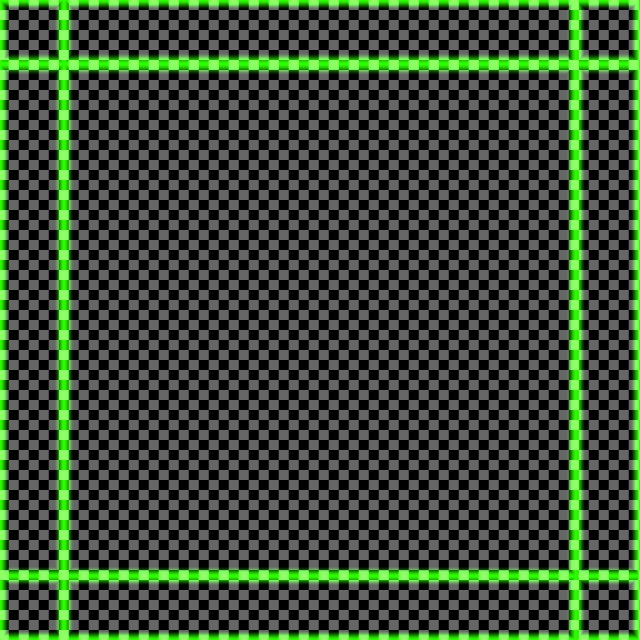
Give the GLSL for this pattern, as a Shadertoy shader.

```glsl
#define CELLS 64.0
#define CELL_SHIFT vec2(0.125, 0.0)
#define CELL_GREY 0.4
#define GLOW_COLOR vec3(0.17, 1.0, 0.0)
#define GLOW_WIDTH 0.0155
#define TOP_WIDTH 0.018
#define INSET 0.1

// Antialiased square wave: +1 in even cells, -1 in odd cells
vec2 squareWave(vec2 p, vec2 halfPixel) {
    vec2 signedDist = abs(mod(p - 0.5, 2.0) - 1.0) - 0.5;
    return clamp(signedDist / halfPixel, -1.0, 1.0);
}

// Soft band, brightest at zero distance
float glow(float dist, float width) {
    return 1.0 - smoothstep(0.0, width, abs(dist));
}

void mainImage(out vec4 fragColor, in vec2 fragCoord) {
    vec2 uv = fragCoord / iResolution.xy;

    // Checkerboard
    vec2 wave = squareWave(uv * CELLS + CELL_SHIFT, 0.5 * CELLS / iResolution.xy);
    vec3 color = vec3(CELL_GREY * (0.5 + 0.5 * wave.x * wave.y));

    // Canvas border and inset guide lines
    vec2 border = min(uv, 1.0 - uv);
    vec2 guide = border - INSET;
    float light = glow(min(border.x, border.y), GLOW_WIDTH);
    light = max(light, glow(min(abs(guide.x), abs(guide.y)), GLOW_WIDTH));
    light = max(light, glow(uv.y - 1.0 + INSET, TOP_WIDTH));

    // Light adds on top of the board
    color += GLOW_COLOR * light;
    fragColor = vec4(min(color, 1.0), 1.0);
}
```
